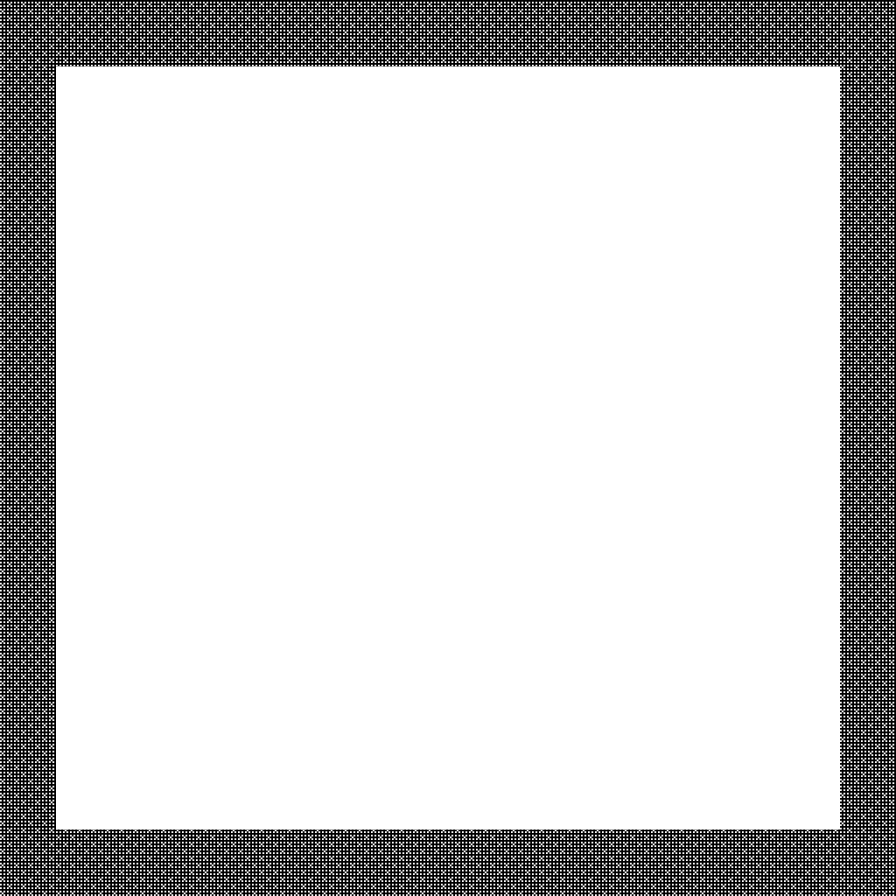
Give the GLSL for this background, as a WebGL 1 fragment shader.

```glsl
precision highp float;

uniform vec2 u_resolution;

const float GRID_CELLS = 512.0;               // dither cells across the canvas
const vec2 PANEL_MIN = vec2(32.0, 38.0);      // panel corners, in cells
const vec2 PANEL_MAX = vec2(480.0, 474.0);
const float FINE_PERIOD = 2.0;                // spacing of the regular dots
const float COARSE_PERIOD = 8.0;              // spacing of the extra dots
const vec2 FINE_CENTER = vec2(0.5);
const vec2 EXTRA_CENTER_A = vec2(1.5);
const vec2 EXTRA_CENTER_B = vec2(5.5);
const vec2 DOT_HALF_SIZE = vec2(0.5);
const vec3 INK = vec3(0.0);
const vec3 PAPER = vec3(1.0);

// Smooth coverage of an axis-aligned box centred at zero
float boxCoverage(vec2 offset, vec2 halfSize, vec2 pixelSize) {
    vec2 cover = clamp(0.5 + (halfSize - abs(offset)) / pixelSize, 0.0, 1.0);
    return cover.x * cover.y;
}

// Square dots repeated on a lattice
float dotLattice(vec2 cell, vec2 center, float period, vec2 pixelSize) {
    vec2 offset = mod(cell - center + 0.5 * period, period) - 0.5 * period;
    return boxCoverage(offset, DOT_HALF_SIZE, pixelSize);
}

void main() {
    vec2 pixelSize = GRID_CELLS / u_resolution;
    vec2 cell = gl_FragCoord.xy * pixelSize;

    // Ordered dither frame: a fine lattice plus sparse diagonal extras
    float dots = dotLattice(cell, FINE_CENTER, FINE_PERIOD, pixelSize);
    dots += dotLattice(cell, EXTRA_CENTER_A, COARSE_PERIOD, pixelSize);
    dots += dotLattice(cell, EXTRA_CENTER_B, COARSE_PERIOD, pixelSize);

    // Blank panel
    vec2 panelCenter = 0.5 * (PANEL_MIN + PANEL_MAX);
    vec2 panelHalfSize = 0.5 * (PANEL_MAX - PANEL_MIN);
    float panel = boxCoverage(cell - panelCenter, panelHalfSize, pixelSize);

    float paperAmount = mix(min(dots, 1.0), 1.0, panel);
    gl_FragColor = vec4(mix(INK, PAPER, paperAmount), 1.0);
}
```
